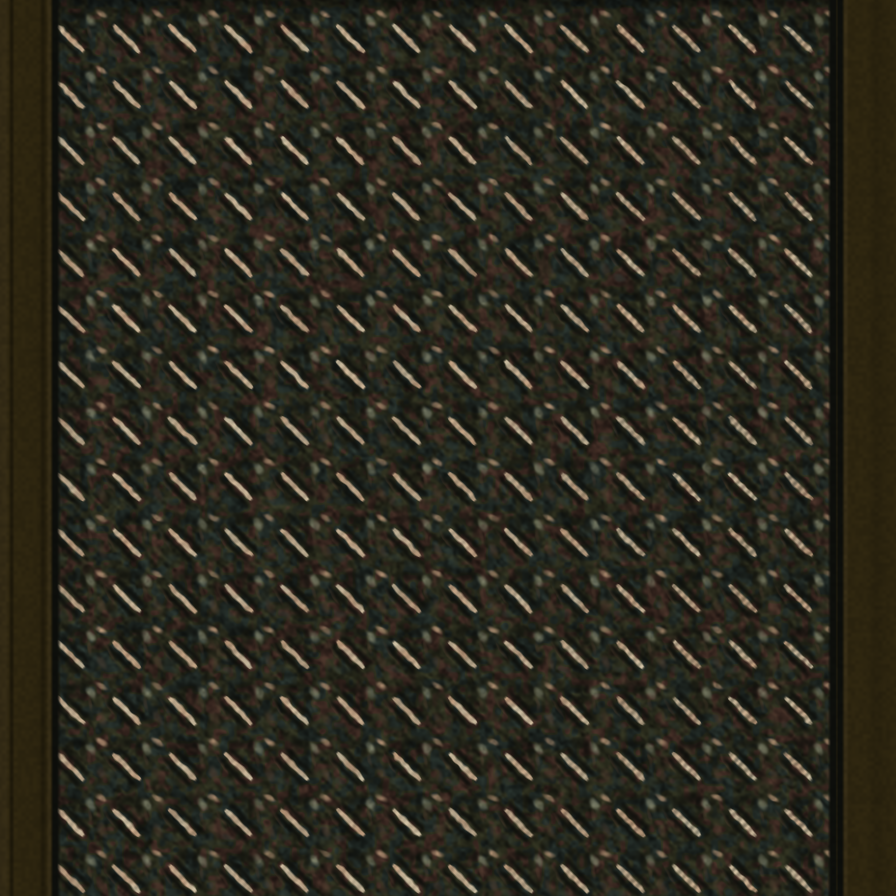
Write a three.js fragment shader that draws this texture.

```glsl
varying vec2 vUv;

const float REPEATS = 16.0;
const vec2 DASH_CENTER = vec2(0.26, 0.31);
const float DASH_HALF_LENGTH = 0.39;
const float DASH_HALF_WIDTH = 0.056;
const float PANEL_LEFT = 0.063;
const float PANEL_RIGHT = 0.928;
const float FRAME_LEFT = 0.058;
const float FRAME_RIGHT = 0.941;
const float WEAR = 0.3;

const vec3 GROOVE = vec3(0.050, 0.055, 0.042);
const vec3 TEAL_DARK = vec3(0.115, 0.145, 0.130);
const vec3 OLIVE_DARK = vec3(0.150, 0.155, 0.100);
const vec3 BROWN_DARK = vec3(0.205, 0.140, 0.115);
const vec3 OLIVE = vec3(0.165, 0.135, 0.055);
const vec3 OLIVE_LIGHT = vec3(0.235, 0.195, 0.105);
const vec3 RUST = vec3(0.330, 0.245, 0.190);
const vec3 GREY_GREEN = vec3(0.500, 0.510, 0.420);
const vec3 PEACH = vec3(0.740, 0.600, 0.480);
const vec3 IVORY = vec3(0.800, 0.750, 0.640);

float hash(vec2 p) {
  p = fract(p * vec2(0.1031, 0.1137));
  p += dot(p, p.yx + 33.33);
  return fract((p.x + p.y) * p.x * 7.13 + p.y * 19.7);
}

float noise(vec2 p) {
  vec2 i = floor(p);
  vec2 f = fract(p);
  f = f * f * (3.0 - 2.0 * f);
  float low = mix(hash(i), hash(i + vec2(1.0, 0.0)), f.x);
  float high = mix(hash(i + vec2(0.0, 1.0)), hash(i + vec2(1.0)), f.x);
  return mix(low, high, f.y);
}

// Offset to the nearest copy of a feature, and the id of that copy
vec2 nearest(vec2 p, vec2 center, out vec2 id) {
  vec2 d = p - center + 0.5;
  id = floor(d);
  return d - id - 0.5;
}

// Tilted blob with a firm edge and strength varying between repeats
float blob(vec2 p, vec2 center, vec2 size, float slant) {
  vec2 id;
  vec2 d = nearest(p, center, id);
  d.x += slant * d.y;
  d /= size;
  float r = dot(d, d);
  return exp(-r * (0.4 + 0.6 * r)) * (1.0 - WEAR * hash(id + 40.0 * center + 60.0));
}

float band(float x, float center, float halfWidth) {
  return 1.0 - smoothstep(0.0, halfWidth, abs(x - center));
}

vec3 weave(vec2 uv) {
  vec2 p = uv * REPEATS - DASH_CENTER;
  p += 0.03 * (vec2(noise(p * 9.0 + 90.0), noise(p * 9.0 + 170.0)) - 0.5);
  vec2 id;
  vec2 q = nearest(p, vec2(0.0), id);
  float across = (q.x + q.y) * 0.7071;
  float along = (q.x - q.y) * 0.7071;

  // Ground with fine slanted fibres
  vec2 fibre = vec2((p.x + p.y) * 10.0, (p.x - p.y) * 4.5);
  float tint = noise(p * 8.0 + 120.0);
  vec3 color = mix(TEAL_DARK, OLIVE_DARK, smoothstep(0.2, 0.5, tint));
  color = mix(color, BROWN_DARK, smoothstep(0.55, 0.85, tint));
  color *= 0.50 + 0.55 * noise(fibre + 300.0) + 0.45 * noise(p * 14.0 + 50.0);

  // Dim hollows and raised edges in every repeat
  color = mix(color, RUST, 0.55 * blob(p, vec2(-0.44, -0.14), vec2(0.075, 0.12), 0.3));
  color = mix(color, RUST, 0.40 * blob(p, vec2(-0.30, 0.05), vec2(0.035, 0.15), 0.6));
  color = mix(color, TEAL_DARK * 1.6, 0.5 * blob(p, vec2(-0.20, -0.27), vec2(0.10, 0.07), 0.6));
  color = mix(color, RUST, 0.40 * blob(p, vec2(0.34, 0.12), vec2(0.035, 0.11), 0.2));

  // Grooves beside the dash, between rows and around highlights
  float sides = band(abs(across), 0.13, 0.085) * (1.0 - smoothstep(0.26, 0.44, abs(along)));
  float rows = blob(p, vec2(0.08, 0.42), vec2(0.22, 0.09), 0.0);
  float hole = blob(p, vec2(0.22, 0.30), vec2(0.06, 0.13), 0.0);
  color = mix(color, GROOVE, clamp(0.75 * sides + 0.6 * rows + 0.5 * hole, 0.0, 0.9));

  // Highlights between dashes
  float grey = blob(p, vec2(0.36, 0.32), vec2(0.075, 0.100), 0.35);
  float knot = blob(p, vec2(-0.45, 0.44), vec2(0.075, 0.065), 0.75);
  float grit = 0.65 + 0.35 * noise(p * 16.0 + 410.0);
  color = mix(color, GREY_GREEN, 0.95 * grey * grit);
  color = mix(color, PEACH, 0.95 * knot * grit);

  // Dash with short tapered ends, more beaded toward the right
  float taper = 1.0 - smoothstep(0.55, 1.0, abs(along) / DASH_HALF_LENGTH);
  float width = DASH_HALF_WIDTH * (0.6 + 0.4 * taper);
  float dash = (1.0 - smoothstep(0.35, 1.2, abs(across) / width)) * smoothstep(0.0, 0.4, taper);
  float bead = 0.5 + 0.5 * sin(along * 48.0 + 6.0 * hash(id + 20.0));
  dash *= 1.0 - (0.10 + 0.25 * smoothstep(0.45, 0.9, uv.x)) * bead;
  dash *= 1.0 - WEAR * 0.4 * hash(id + 80.0);
  return mix(color, mix(PEACH, IVORY, noise(p * 5.0 + 210.0)), dash);
}

vec3 frame(float x) {
  vec3 color = OLIVE * (0.92 + 0.16 * noise(vec2(x * 90.0, 5.0)));
  color = mix(color, OLIVE_LIGHT, 0.5 * (1.0 - smoothstep(0.006, 0.011, x)));
  color = mix(color, OLIVE_LIGHT, 0.6 * (band(x, 0.055, 0.004) + band(x, 0.944, 0.004)));
  return color * (1.0 - 0.35 * band(x, 0.013, 0.004) - 0.25 * band(x, 0.048, 0.005));
}

void main() {
  float x = vUv.x;
  float panel = smoothstep(PANEL_LEFT, PANEL_LEFT + 0.006, x) * (1.0 - smoothstep(PANEL_RIGHT - 0.005, PANEL_RIGHT, x));
  float rim = 1.0 - smoothstep(FRAME_LEFT - 0.002, FRAME_LEFT + 0.002, x);
  rim += smoothstep(FRAME_RIGHT - 0.002, FRAME_RIGHT + 0.002, x);
  vec3 mesh = weave(vUv) * (1.0 - 0.4 * smoothstep(0.982, 1.0, vUv.y));
  vec3 color = mix(GROOVE, mesh, panel);
  color = mix(color, OLIVE, 0.45 * band(x, 0.934, 0.002));
  color = mix(color, frame(x), rim);
  color *= 0.92 + 0.16 * noise(vUv * 230.0);
  gl_FragColor = vec4(color, 1.0);
}
```
